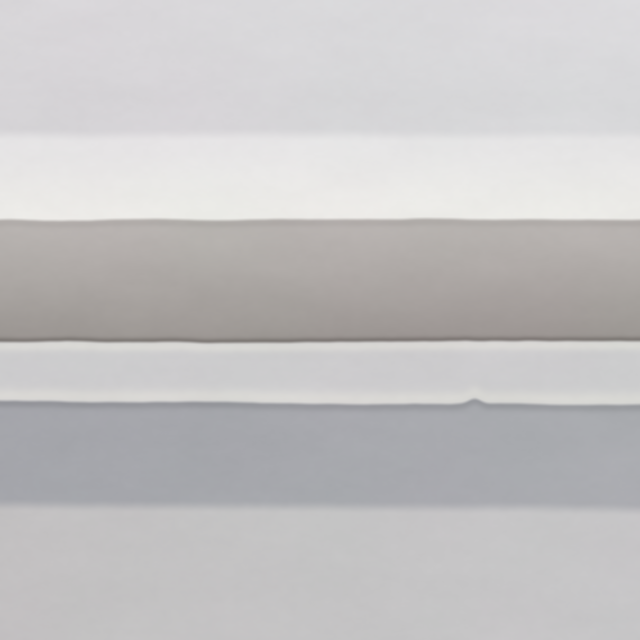
This background is drawn by a WebGL 1 fragment shader. Its source:

```glsl
precision highp float;
// Pale plaster moulding seen straight on: stacked horizontal bands of wall,
// lit lip, warm shaded cove, ledge and cool shadow. Each band is a vertical
// gradient, joined at slightly wavy edges, with soft mottling over the top.

#define LIP_TOP 0.789
#define COVE_TOP 0.657
#define LEDGE_TOP 0.466
#define SHADOW_TOP 0.370
#define SHADOW_END 0.208
#define EDGE_WAVE 0.006
#define SHARP 0.0035
#define SOFT 0.011
#define MOTTLE 0.022
#define GRAIN 0.012

uniform vec2 u_resolution;

float hash(vec2 p) {
  p = fract(p * vec2(0.1031, 0.1137));
  p += dot(p, p.yx + 33.33);
  return fract((p.x + p.y) * p.x * 17.0);
}

float noise(vec2 p) {
  vec2 i = floor(p), f = fract(p);
  f = f * f * (3.0 - 2.0 * f);
  return mix(mix(hash(i), hash(i + vec2(1.0, 0.0)), f.x),
             mix(hash(i + vec2(0.0, 1.0)), hash(i + 1.0), f.x), f.y);
}

// Layered noise, centred on zero
float fbm(vec2 p) {
  float sum = 0.0, amp = 0.5;
  for (int i = 0; i < 4; i++) {
    sum += amp * (noise(p) - 0.5);
    p = p * 2.03 + 17.3;
    amp *= 0.5;
  }
  return sum;
}

// Height of a band edge, wandering along x
float wavy(float height, float x, float seed) {
  return height + EDGE_WAVE * fbm(vec2(x * 9.0 + seed, seed));
}

// 1 below the edge, 0 above it
float below(float edge, float y, float blur) {
  return 1.0 - smoothstep(edge - blur, edge + blur, y);
}

// Soft horizontal line
float line(float y, float centre, float width) {
  float d = (y - centre) / width;
  return exp(-d * d);
}

void main() {
  vec2 uv = gl_FragCoord.xy / u_resolution;
  float x = uv.x, y = uv.y;

  // Edges, with a small chip on the ledge's lower rim
  float lip = wavy(LIP_TOP, x, 3.0);
  float cove = wavy(COVE_TOP, x, 11.0);
  float ledge = wavy(LEDGE_TOP, x, 23.0);
  float chip = 0.007 * line(x, 0.742, 0.013);
  float shadow = wavy(SHADOW_TOP + 0.003 - 0.006 * x, x, 37.0) + chip;
  float base = wavy(SHADOW_END + 0.002 - 0.006 * x, x, 51.0);

  // Wall and lit lip
  vec3 wall = mix(vec3(0.835, 0.828, 0.838), vec3(0.848, 0.846, 0.855), x);
  vec3 color = wall + 0.012 * smoothstep(0.85, 1.0, y);
  float lipDepth = smoothstep(lip, cove, y);
  vec3 lipColor = mix(vec3(0.900, 0.895, 0.898), vec3(0.925, 0.922, 0.908), lipDepth);
  color = mix(color, lipColor, below(lip, y, SOFT));

  // Warm cove, darkening towards a thin crease
  float coveDepth = clamp((cove - y) / (cove - ledge), 0.0, 1.0);
  vec3 coveColor = mix(vec3(0.725, 0.708, 0.696), vec3(0.605, 0.583, 0.570),
                       pow(coveDepth, 1.2));
  coveColor -= 0.035 * line(y, cove - 0.006, 0.006);
  coveColor -= 0.12 * line(y, ledge + 0.002, 0.005);
  color = mix(color, coveColor, below(cove, y, SHARP));

  // Ledge with bright rims
  vec3 ledgeColor = vec3(0.800, 0.797, 0.803);
  float rims = line(y, ledge - 0.007, 0.008) + line(y, shadow + 0.008, 0.012);
  ledgeColor += rims * vec3(0.050, 0.048, 0.030);
  color = mix(color, ledgeColor, below(ledge, y, SHARP));

  // Cool shadow and the wall beneath it
  vec3 shadowColor = mix(vec3(0.640, 0.645, 0.665), vec3(0.668, 0.672, 0.690), x);
  shadowColor -= 0.065 * line(y, shadow - 0.004, 0.007);
  color = mix(color, shadowColor, below(shadow, y, SHARP));
  vec3 baseColor = mix(vec3(0.760, 0.752, 0.755), vec3(0.778, 0.776, 0.780), x);
  color = mix(color, baseColor, below(base, y, SOFT));

  // Mottling stretched along the bands, then finer grain
  color += MOTTLE * fbm(uv * vec2(9.0, 26.0));
  color += GRAIN * fbm(uv * vec2(70.0, 95.0) + 7.0);
  color += 0.010 * fbm(uv * 6.0 + 40.0) * vec3(1.0, -0.4, 0.6);

  gl_FragColor = vec4(clamp(color, 0.0, 1.0), 1.0);
}
```
